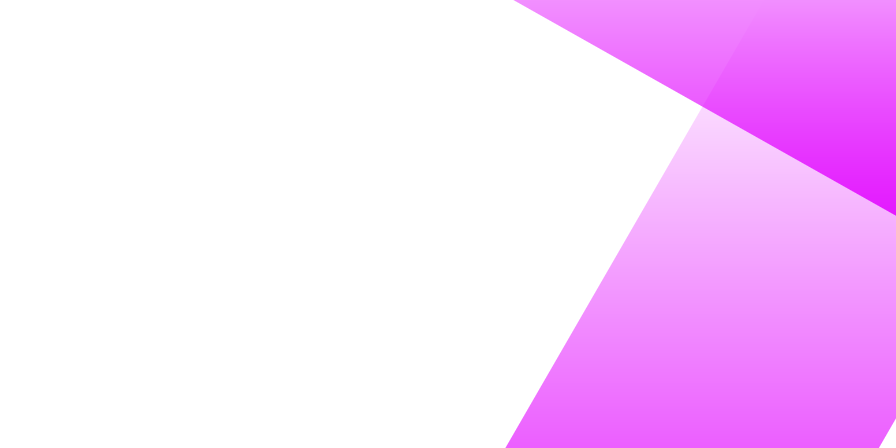
This background is drawn by a Shadertoy shader. Its source:

```glsl
// Two translucent magenta bands crossing at the right of a white canvas.
// Each band is cut by straight-line distances and fades vertically;
// the bands are blended over each other where they overlap.

const vec3 PAPER = vec3(1.0);
const vec3 MAGENTA = vec3(0.88, 0.0, 1.0);

// Lengths are in canvas heights, angles in degrees.
const vec2 CROSSING = vec2(1.568, 0.762);
const float UPPER_ANGLE = -29.42;
const float LOWER_ANGLE = 60.0;
const float LOWER_WIDTH = 0.722;

// Opacity at the bottom and top of the canvas.
const vec2 UPPER_FADE = vec2(1.31, 0.44);
const vec2 LOWER_FADE = vec2(0.63, 0.0);

// Signed distance to a line through the crossing, positive on its left.
float lineDistance(vec2 p, float degreesAngle) {
    float angle = radians(degreesAngle);
    vec2 normal = vec2(-sin(angle), cos(angle));
    return dot(p - CROSSING, normal);
}

// Smooth coverage, one pixel wide, of the side where distance is positive.
float coverage(float distanceInside, float pixel) {
    return clamp(distanceInside / pixel + 0.5, 0.0, 1.0);
}

float fade(vec2 opacity, float height) {
    return clamp(mix(opacity.x, opacity.y, height), 0.0, 1.0);
}

void mainImage(out vec4 fragColor, in vec2 fragCoord) {
    float pixel = 1.0 / iResolution.y;
    vec2 p = fragCoord * pixel;

    // Steep band, bounded on both sides
    float across = -lineDistance(p, LOWER_ANGLE);
    float lowerInside = min(across, LOWER_WIDTH - across);
    float lower = coverage(lowerInside, pixel) * fade(LOWER_FADE, p.y);

    // Shallow band, filling the corner above its edge
    float upperInside = lineDistance(p, UPPER_ANGLE);
    float upper = coverage(upperInside, pixel) * fade(UPPER_FADE, p.y);

    // Layer both bands over the paper
    vec3 color = mix(PAPER, MAGENTA, lower);
    color = mix(color, MAGENTA, upper);
    fragColor = vec4(color, 1.0);
}
```
